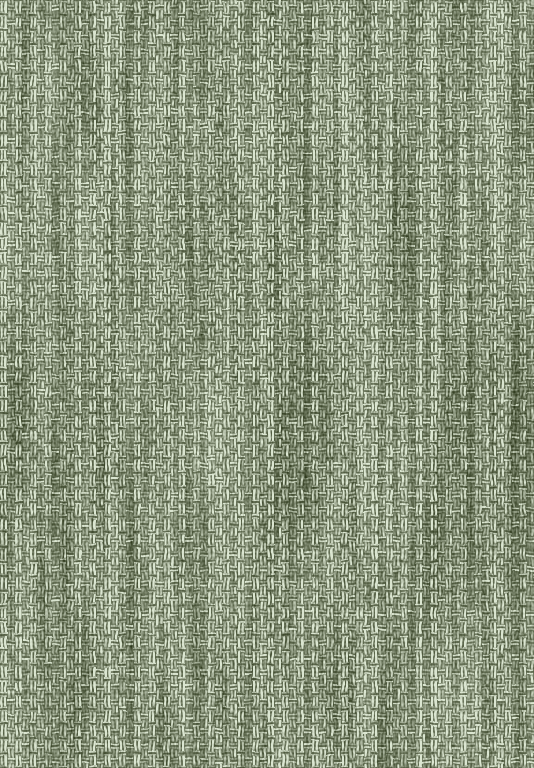
Give the GLSL for this texture, as a Shadertoy shader.

```glsl
// Sage green woven cloth: staggered paired warp floats over short weft bars, with long faded streaks.
#define REPEATS vec2(36.0, 52.0)  // weave repeats across and down
#define WARP_WIDTH 0.56           // share of the warp pitch
#define WEFT_WIDTH 0.52           // share of the weft pitch
#define FLOAT_HALF 1.32           // half length of a warp float, in picks
#define WOBBLE 0.40               // drift of the threads
#define STREAK 0.23               // strength of the broad vertical streaks
#define STRAND_VARIATION 0.46     // tone spread between strands
#define COLUMN_CONTRAST 0.12      // light and dark alternate warp pairs
#define GRAIN 0.42                // fine fibre contrast
#define SHADE vec3(0.18, 0.225, 0.11)
#define LIGHT vec3(0.86, 0.90, 0.82)

const float THREADS = 4.0;        // warp ends and weft picks per repeat

float hash(vec2 p) {
    vec3 a = fract(vec3(p.xyx) * 0.1031);
    a += dot(a, a.yzx + 33.33);
    return fract((a.x + a.y) * a.z);
}

vec2 gradient(vec2 cell) {
    float angle = 6.2832 * hash(cell);
    return vec2(cos(angle), sin(angle));
}

float gradientNoise(vec2 p) {
    vec2 i = floor(p), f = p - i;
    vec2 u = f * f * f * (f * (f * 6.0 - 15.0) + 10.0);
    vec2 e = vec2(0.0, 1.0);
    float low = mix(dot(gradient(i), f),
                    dot(gradient(i + e.yx), f - e.yx), u.x);
    float high = mix(dot(gradient(i + e), f - e),
                     dot(gradient(i + e.yy), f - e.yy), u.x);
    return mix(low, high, u.y);
}

// Smooth coverage of a band of the given half width
float band(float dist, float halfWidth, float pixel) {
    return 1.0 - smoothstep(-0.5, 0.5, (dist - halfWidth) / pixel);
}

// Long vertical fading at three widths
float streaks(vec2 uv) {
    return 0.4 * gradientNoise(uv * vec2(7.0, 2.0) + 3.7)
         + 0.8 * gradientNoise(uv * vec2(25.0, 3.0) + 41.3)
         + 1.0 * gradientNoise(uv * vec2(64.0, 5.0) + 87.1);
}

void mainImage(out vec4 fragColor, in vec2 fragCoord) {
    vec2 uv = fragCoord / iResolution.xy;
    vec2 pixel = REPEATS * THREADS / iResolution.xy;
    vec2 q = uv * REPEATS * THREADS;
    q.x += WOBBLE * gradientNoise(q * vec2(0.35, 0.30));
    q.y += WOBBLE * gradientNoise(q * vec2(0.40, 0.15) + 19.0);

    // Neighbouring pairs of warp ends are shifted by half a repeat
    vec2 thread = floor(q);
    vec2 across = abs(fract(q) - 0.5);
    float pair = floor(q.x * 0.5);
    float parity = mod(pair, 2.0);
    float along = q.y / THREADS + 0.5 * parity;
    float fromCentre = abs(fract(along) - 0.5) * THREADS;
    float reach = FLOAT_HALF + 0.12 * (1.0 - 2.0 * parity)
                + 0.5 * (hash(vec2(thread.x, floor(along))) - 0.5);

    // Thread tones, with a few strands much paler than the rest
    float faded = STREAK * streaks(uv);
    float grain = GRAIN * gradientNoise(q * vec2(1.9, 0.9) + 5.0);
    float pale = hash(vec2(thread.x, 7.0));
    float strand = pale * pale - 0.33
                 + 0.8 * gradientNoise(vec2(thread.x * 0.73, q.y * 0.16))
                 + 0.3 * (hash(vec2(thread.x, floor(along) + 60.0)) - 0.5);
    float warpTone = 0.82 + faded + grain + STRAND_VARIATION * strand
                   + COLUMN_CONTRAST * (1.0 - 2.0 * parity);
    float weftTone = 0.74 + faded + grain
                   + STRAND_VARIATION * (hash(vec2(pair, thread.y)) - 0.5);

    // Rounded threads, darker where a float dips under the weft
    warpTone -= 0.16 * smoothstep(0.5, 1.0, fromCentre / reach);
    weftTone -= 0.25 * across.y;

    // Layers: shadowed gap, weft, warp floats
    float gapTone = 0.27 + 0.7 * faded + 0.6 * grain;
    float weft = band(across.y, 0.5 * WEFT_WIDTH, pixel.y);
    float warp = band(across.x, 0.5 * WARP_WIDTH, pixel.x);
    float lifted = band(fromCentre, reach, pixel.y);
    float tone = mix(gapTone, weftTone, weft * mix(1.0, 0.2, lifted));
    tone = mix(tone, warpTone, warp * lifted);

    fragColor = vec4(mix(SHADE, LIGHT, clamp(tone, 0.0, 1.0)), 1.0);
}
```
